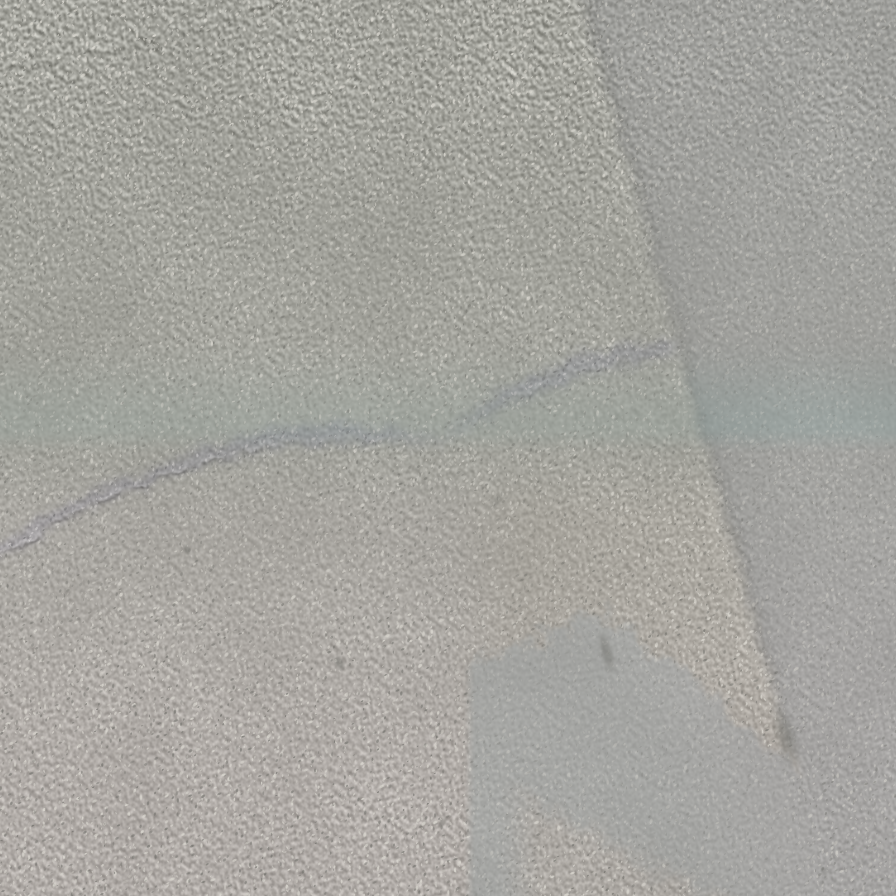
Give the GLSL for this texture, as a WebGL 1 fragment shader.

```glsl
precision highp float;
uniform vec2 u_resolution;

const vec3 UPPER_GREY = vec3(0.634, 0.634, 0.606);
const vec3 LOWER_GREY = vec3(0.688, 0.668, 0.651);
const vec3 LANE_TOP = vec3(0.625, 0.626, 0.612);
const vec3 LANE_BOTTOM = vec3(0.652, 0.646, 0.640);
const vec3 PATCH_GREY = vec3(0.645, 0.648, 0.638);
const vec3 BAND_TINT = vec3(-0.026, 0.006, 0.008);
const vec3 CRACK_STAIN = vec3(-0.045, -0.045, -0.016);
const vec3 SPECK_LIGHT = vec3(0.86, 0.85, 0.82);
const vec3 SPECK_DARK = vec3(0.42, 0.42, 0.40);
const float GRAIN_SCALE = 205.0;
const float GRAIN_CONTRAST = 0.125;
const float RELIEF_CONTRAST = 0.11;
const float SPECK_SCALE = 125.0;
const float BAND_EDGE = 0.508;
const float SEAM_TOP = 0.651;
const float SEAM_SLOPE = 0.277;
const mat2 TURN = mat2(0.83, 0.56, -0.56, 0.83);

float hash(vec2 p) {
  vec3 q = fract(vec3(p.xyx) * 0.1031);
  q += dot(q, q.yzx + 33.33);
  return fract((q.x + q.y) * q.z);
}

float slope(vec2 cell, vec2 offset) {
  float angle = 6.2832 * hash(cell);
  return dot(vec2(cos(angle), sin(angle)), offset);
}

// Gradient noise centred on zero.
float noise(vec2 p) {
  vec2 i = floor(p);
  vec2 f = fract(p);
  vec2 s = f * f * (3.0 - 2.0 * f);
  vec2 x = vec2(1.0, 0.0);
  float low = mix(slope(i, f), slope(i + x, f - x), s.x);
  float high = mix(slope(i + x.yx, f - x.yx), slope(i + 1.0, f - 1.0), s.x);
  return mix(low, high, s.y);
}

float fbm(vec2 p) {
  float sum = 0.0;
  float weight = 0.5;
  for (int i = 0; i < 4; i++) {
    sum += weight * noise(p);
    p = TURN * p * 2.03 + 17.0;
    weight *= 0.5;
  }
  return sum;
}

// One tilted oval chip of varied strength in a share of the grid cells.
float specks(vec2 p, float share, float radius) {
  vec2 cell = floor(p);
  vec2 centre = 0.35 + 0.3 * vec2(hash(cell + 3.1), hash(cell + 8.7));
  vec2 d = fract(p) - centre;
  d.x += (hash(cell + 5.3) - 0.5) * d.y;
  float size = radius * (0.5 + 0.5 * hash(cell + 21.9));
  float chip = 1.0 - smoothstep(size * 0.35, size * 1.2, length(d * vec2(1.3, 0.85)));
  return chip * step(hash(cell + 13.7), share) * (0.4 + 0.6 * hash(cell + 37.3));
}

float line(float d, float width) {
  return exp(-d * d / (width * width));
}

float mark(vec2 p, vec2 centre, vec2 radii) {
  vec2 d = p - centre;
  d.x += 0.25 * d.y;
  return 1.0 - smoothstep(0.1, 1.3, length(d / radii));
}

void main() {
  vec2 uv = gl_FragCoord.xy / u_resolution;
  float cloud = fbm(uv * 6.0);
  float wobble = 0.022 * fbm(uv * 22.0 + 40.0);
  float ragged = 0.05 * fbm(uv * 38.0 + 11.0);

  // Regions: lane beyond the seam, smooth patch, lower ground
  float seam = uv.x - SEAM_TOP - SEAM_SLOPE * (1.0 - uv.y) + wobble * 0.7;
  float lane = smoothstep(-0.014, 0.012, seam);
  float lower = 1.0 - smoothstep(BAND_EDGE - 0.10, BAND_EDGE + 0.01, uv.y);
  float roof = min(0.264 + 0.38 * (uv.x - 0.54), 0.316 - 0.81 * (uv.x - 0.68));
  float patchArea = smoothstep(-0.012, 0.014, roof - uv.y + ragged)
    * smoothstep(0.517, 0.531, uv.x);
  float island = smoothstep(-0.025, 0.025, 0.115 - 0.52 * (uv.x - 0.573) - uv.y + ragged)
    * smoothstep(0.55, 0.61, uv.x);
  patchArea *= 1.0 - 0.75 * island;
  float smoothArea = max(lane, patchArea);

  // Broad colour
  vec3 ground = mix(UPPER_GREY, LOWER_GREY, lower * (0.5 + 0.5 * smoothstep(0.45, 0.1, uv.y)));
  ground += vec3(-0.004, -0.006, -0.014) * lower * smoothstep(0.48, 0.60, uv.x);
  vec3 laneColor = mix(LANE_BOTTOM, LANE_TOP, smoothstep(0.2, 0.6, uv.y));
  vec3 smoothColor = mix(PATCH_GREY, laneColor, smoothstep(-0.2, 0.05, seam));
  vec3 color = mix(ground, smoothColor, smoothArea);
  float band = smoothstep(BAND_EDGE - 0.016, BAND_EDGE + 0.016, uv.y)
    * (1.0 - smoothstep(BAND_EDGE + 0.01, BAND_EDGE + 0.12, uv.y));
  color += BAND_TINT * band * (0.6 + 0.4 * lane) + 0.05 * cloud;

  // Roughness fades on smooth ground; grain stretches around the band
  float rough = mix(1.0, 0.62, lane) * mix(1.0, 0.4, patchArea * (1.0 - lane));
  rough *= 1.0 - 0.35 * band;
  rough *= 0.8 + 0.35 * smoothstep(0.1, 0.5, abs(uv.y - 0.5)) + 0.6 * cloud;
  vec2 grainPos = TURN * (uv * GRAIN_SCALE * vec2(1.0, 0.88));
  float fine = noise(grainPos);
  float grain = 0.7 * fine + 0.5 * noise(grainPos * 1.7 + 31.0);
  float streak = noise(uv * GRAIN_SCALE * vec2(1.0, 0.35) + 70.0);
  float relief = fine - noise(grainPos + vec2(0.1, -0.7));
  float reliefAmount = RELIEF_CONTRAST * (0.5 + 0.5 * smoothstep(0.6, 0.95, uv.y));
  color += rough * (GRAIN_CONTRAST * mix(grain, streak, 0.5 * band) + reliefAmount * relief);

  // Chips and rare dark stains
  float light = specks(TURN * uv * SPECK_SCALE, 0.26, 0.36)
    + 0.8 * specks(uv * SPECK_SCALE * 1.5 + 50.3, 0.24, 0.40);
  float dark = specks(TURN * uv * SPECK_SCALE * 1.2 + 90.6, 0.26, 0.36);
  color = mix(color, SPECK_LIGHT, min(light, 1.0) * 0.8 * min(rough, 1.0));
  color = mix(color, SPECK_DARK, dark * 0.6 * min(rough, 1.0));
  float stains = specks(uv * 17.0 + 4.0, 0.025, 0.13) * (1.0 - lane) * lower;
  stains += 0.6 * mark(uv, vec2(0.677, 0.272), vec2(0.008, 0.024));
  stains += 0.6 * mark(uv, vec2(0.877, 0.178), vec2(0.013, 0.032));
  color = mix(color, SPECK_DARK, min(stains, 1.0) * 0.7);

  // Seam with a pale lip and a soft shadow
  float seamFade = smoothstep(0.13, 0.30, uv.y) * (0.8 + 1.2 * cloud);
  color -= seamFade * (0.040 * line(seam - 0.004, 0.009)
    + 0.022 * lane * exp(-max(seam, 0.0) / 0.04));
  color += seamFade * 0.022 * line(seam + 0.012, 0.011);

  // Cracks: two arcs meeting at the band edge, and one in the upper corner
  float leftArc = 0.512 - 0.83 * (uv.x - 0.4) * (uv.x - 0.4);
  float rightArc = 0.605 - 1.35 * (uv.x - 0.762) * (uv.x - 0.762);
  float crack = uv.y - mix(leftArc, rightArc, step(0.495, uv.x)) + wobble + 0.3 * ragged;
  float crackFade = 1.0 - smoothstep(0.74, 0.768, uv.x);
  crackFade *= 1.0 - 0.7 * line(uv.x - 0.495, 0.05);
  float corner = uv.y - 0.928 - 0.1 * uv.x - 0.47 * uv.x * uv.x + wobble + 0.3 * ragged;
  float broken = smoothstep(-0.25, 0.2, noise(uv * 45.0));
  float sharp = broken * (1.0 - 0.75 * smoothstep(0.18, 0.34, uv.x));
  color += CRACK_STAIN * crackFade * line(crack - 0.003, 0.011);
  color += crackFade * sharp * (0.08 * line(crack, 0.0026) - 0.11 * line(crack + 0.004, 0.0026));
  color += broken * (0.05 * line(corner, 0.006) - 0.08 * line(corner + 0.006, 0.003));

  gl_FragColor = vec4(clamp(color, 0.0, 1.0), 1.0);
}
```
